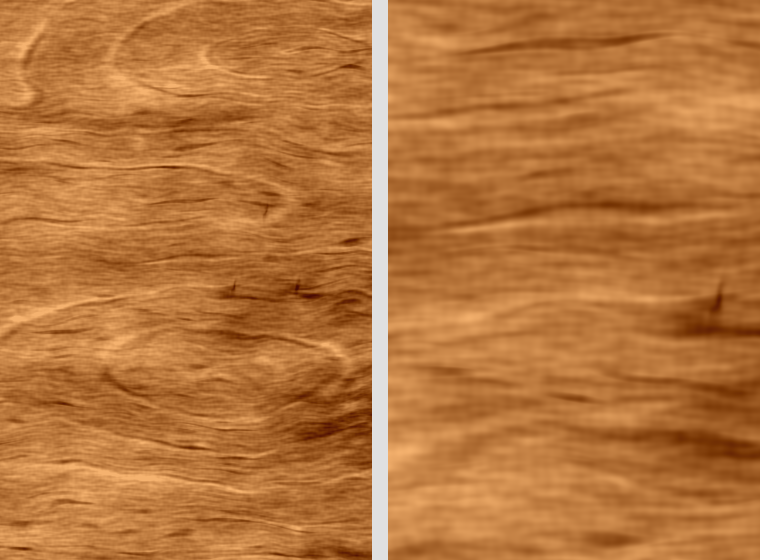
Left, the full canvas; right, a detail of the centre.
A WebGL 1 fragment shader for this texture:

```glsl
precision highp float;
uniform vec2 u_resolution;

#define MID_WOOD vec3(0.722, 0.461, 0.23)
#define TONE_TINT vec3(1.0, 0.99, 0.85)
#define STREAK_AMOUNT 0.20
#define FIBRE_AMOUNT 0.115
#define RING_AMOUNT 0.125
#define DASH_AMOUNT 0.19
#define FLECK_AMOUNT 0.12
#define STAIN_AMOUNT 0.31
#define WARP_AMOUNT 0.05

vec2 gradientAt(vec2 cell) {
  vec3 q = fract(cell.xyx * vec3(0.1031, 0.1030, 0.0973));
  q += dot(q, q.yzx + 33.33);
  float angle = 6.2832 * fract((q.x + q.y) * q.z);
  return vec2(cos(angle), sin(angle));
}

float noise(vec2 p) {
  vec2 i = floor(p), f = fract(p);
  vec2 u = f * f * f * (f * (f * 6.0 - 15.0) + 10.0);
  vec2 e = vec2(1.0, 0.0);
  float low = mix(dot(gradientAt(i), f), dot(gradientAt(i + e), f - e), u.x);
  float high = mix(dot(gradientAt(i + e.yx), f - e.yx), dot(gradientAt(i + 1.0), f - 1.0), u.x);
  return mix(low, high, u.y);
}

float fbm(vec2 p) {
  float sum = 0.0, amplitude = 1.0;
  for (int i = 0; i < 4; i++) {
    sum += amplitude * noise(p);
    p = p * 2.03 + 17.3;
    amplitude *= 0.55;
  }
  return sum;
}

float bump(float x, float width) {
  x /= width;
  return exp(-x * x);
}

float patchAt(vec2 p, vec2 centre, vec2 radii) {
  return bump(length((p - centre) / radii), 1.0);
}

// Distance in rings from the heart of a cathedral figure
float eye(vec2 p, vec2 centre, vec2 radii) {
  return length((p - centre) / radii);
}

float smoothMin(float a, float b) {
  float h = max(0.8 - abs(a - b), 0.0) / 0.8;
  return min(a, b) - 0.2 * h * h;
}

float ringField(vec2 p) {
  float upper = eye(p, vec2(0.24, 0.98), vec2(0.52, 0.088));
  float lower = eye(p, vec2(0.60, 0.52), vec2(0.33, 0.105));
  float small = eye(p, vec2(0.78, 1.36), vec2(0.24, 0.075));
  return smoothMin(smoothMin(upper, lower), small);
}

// Pale ring edges with a darker seam beside each of them
float ringTone(float rings, vec2 p) {
  float phase = fract(rings - 0.5);
  float pale = bump(phase - 0.53, 0.05) + 0.4 * bump(phase - 0.64, 0.12);
  float seam = bump(phase - 0.43, 0.045);
  float paleMask = smoothstep(-0.4, 0.25, noise(p * vec2(4.0, 7.0) + 5.0));
  float seamMask = smoothstep(-0.2, 0.35, noise(p * vec2(5.0, 9.0) + 31.0));
  float fineRings = 0.14 * sin(rings * 31.0 + 3.0 * noise(p * 9.0));
  return pale * paleMask - seam * seamMask * 1.15 + fineRings - 0.08;
}

// Short upright checks in the wood
float checks(vec2 p) {
  float sum = 0.0;
  for (int i = 0; i < 3; i++) {
    float k = float(i);
    vec2 d = p - vec2(0.63 + 0.085 * k, 0.735 + 0.2 * mod(k, 2.0));
    d.x += 0.006 * noise(d * 70.0 + k) - 0.2 * d.y;
    sum += bump(d.x, 0.0045) * bump(d.y, 0.019);
  }
  return sum;
}

void main() {
  vec2 p = gl_FragCoord.xy / u_resolution.x;
  vec2 q = p;
  q.y += WARP_AMOUNT * noise(p * vec2(2.3, 3.5) + 3.0);
  q.y += 0.018 * noise(p * vec2(8.0, 13.0) + 9.0);
  float rings = ringField(q) + 0.16 * noise(p * vec2(3.0, 6.0) + 40.0);

  // Broad streaks and fine fibres
  float tone = STREAK_AMOUNT * fbm(q * vec2(2.2, 8.0) + 11.0);
  float fibre = noise(q * vec2(14.0, 105.0)) + 0.8 * noise(p * vec2(38.0, 140.0) + 50.0);
  fibre += 0.35 * noise(p * vec2(110.0, 75.0) + 80.0);
  tone += FIBRE_AMOUNT * fibre;

  // Figure, dark dashes and pale flecks
  tone += RING_AMOUNT * ringTone(rings, p);
  float dash = noise(q * vec2(9.0, 62.0) + 70.0) + 0.4 * noise(q * vec2(3.0, 8.0) + 23.0);
  tone -= DASH_AMOUNT * smoothstep(0.25, 0.65, dash);
  tone += FLECK_AMOUNT * smoothstep(0.25, 0.65, noise(q * vec2(12.0, 48.0) + 90.0));
  tone -= 0.2 * checks(p);

  // Stains on the right and a warm glow above
  float stain = patchAt(p, vec2(0.97, 0.40), vec2(0.19, 0.15));
  stain += 0.6 * patchAt(p, vec2(1.0, 0.72), vec2(0.42, 0.13));
  stain += 0.6 * patchAt(p, vec2(1.0, 0.0), vec2(0.28, 0.08));
  stain += 0.35 * patchAt(p, vec2(0.5, 1.17), vec2(0.5, 0.045));
  tone -= STAIN_AMOUNT * stain * (0.65 + 1.1 * fbm(q * vec2(7.0, 22.0) + 60.0));
  tone += 0.13 * patchAt(p, vec2(0.48, 1.25), vec2(0.24, 0.06));
  tone += 0.03 * smoothstep(0.9, 0.1, p.x);

  vec3 wood = MID_WOOD + TONE_TINT * clamp(tone, -0.45, 0.24);
  gl_FragColor = vec4(max(wood, vec3(0.12, 0.05, 0.015)), 1.0);
}
```
